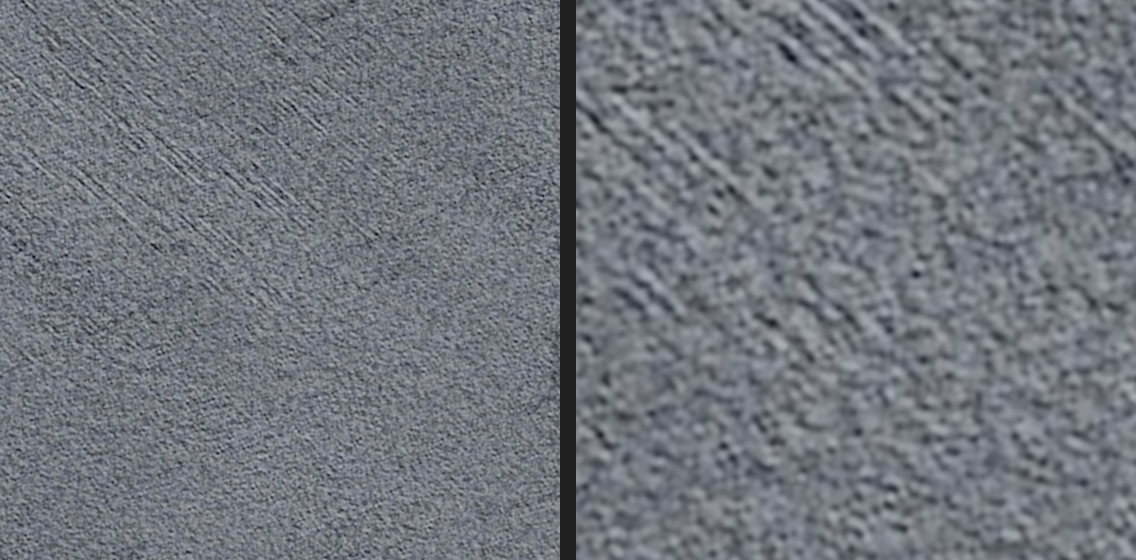
Left: the whole. Right: its middle third, enlarged.
A WebGL 1 fragment shader for this texture:

```glsl
precision highp float;
// Fine-grained blue-grey slate: crisp speckle and lit relief of value noise.
// Stretched noise adds thin diagonal streaks, strongest at the upper left,
// short rising strokes, and a few faint cracks along noise contours.
uniform vec2 u_resolution;

const vec3 SLATE = vec3(0.449, 0.469, 0.499);
const vec2 LIGHT_DIR = vec2(0.60, 0.80);
const float STREAK_ANGLE = -0.72;   // radians, falling to the right
const float STROKE_ANGLE = 0.46;    // radians, rising to the right
const vec2 SPECKLE_FREQ = vec2(205.0, 225.0);
const vec2 GRAIN_FREQ = vec2(165.0, 190.0);
const vec2 STROKE_FREQ = vec2(85.0, 195.0);
const vec2 STREAK_FREQ = vec2(26.0, 180.0);
const vec2 CRACK_FREQ = vec2(4.0, 15.0);
const float SPECKLE_GAIN = 0.20;
const float GRAIN_GAIN = 0.21;
const float STROKE_GAIN = 0.13;
const float STREAK_GAIN = 0.21;
const float CRACK_DEPTH = 0.09;
const float CRACK_WIDTH = 0.05;
const float TONE_GAIN = 0.04;
const float TINT_GAIN = 0.018;
const float PIT_SKEW = 0.9;         // deepens shadows, softens highlights
const vec2 STREAK_CENTER = vec2(0.27, 0.82);

float hash(vec2 p) {
  return fract(sin(dot(p, vec2(127.1, 311.7))) * 43758.5453);
}

float noise(vec2 p) {
  vec2 cell = floor(p);
  vec2 f = fract(p);
  f = f * f * (3.0 - 2.0 * f);
  float low = mix(hash(cell), hash(cell + vec2(1.0, 0.0)), f.x);
  float high = mix(hash(cell + vec2(0.0, 1.0)), hash(cell + vec2(1.0)), f.x);
  return mix(low, high, f.y);
}

// Coordinates whose x axis runs along the given angle.
vec2 alongAngle(vec2 p, float angle) {
  float c = cos(angle);
  float s = sin(angle);
  return vec2(c * p.x + s * p.y, c * p.y - s * p.x);
}

// Lit slope of a stretched noise height field.
float relief(vec2 p, float angle, vec2 freq, float seed) {
  vec2 stepToLight = LIGHT_DIR * 0.36 / freq.y;
  float near = noise(alongAngle(p + stepToLight, angle) * freq + seed);
  float far = noise(alongAngle(p - stepToLight, angle) * freq + seed);
  return far - near;
}

// Thin broken contour lines, 1 on a crack and 0 elsewhere.
float cracks(vec2 p) {
  vec2 q = alongAngle(p, STROKE_ANGLE);
  float wobble = 0.14 * (noise(p * 70.0) - 0.5);
  float level = abs(noise(q * CRACK_FREQ + 7.3) - 0.5 + wobble);
  float present = smoothstep(0.55, 0.8, noise(q * vec2(6.0, 9.0) + 31.0));
  return present * (1.0 - smoothstep(0.0, CRACK_WIDTH, level));
}

void main() {
  vec2 p = gl_FragCoord.xy / min(u_resolution.x, u_resolution.y);
  vec2 q = alongAngle(p, STREAK_ANGLE);

  // Patches vary the roughness and break the streaks into short groups.
  float patches = noise(q * vec2(3.0, 7.0) + 12.0);
  float groups = smoothstep(0.3, 0.8, noise(q * vec2(9.0, 38.0) + 91.0));
  float roughness = mix(0.85, 1.17, patches);
  float streakZone = 1.0 - smoothstep(0.12, 0.7, distance(p, STREAK_CENTER));
  float streakMask = mix(0.25, 1.0, streakZone) * mix(0.4, 1.5, groups);

  // Isotropic speckle, lit grain and short rising strokes.
  float shade = SPECKLE_GAIN
              * (noise(alongAngle(p, 0.9) * SPECKLE_FREQ + 29.0) - 0.5);
  shade += GRAIN_GAIN * relief(p, -0.3, GRAIN_FREQ, 5.0);
  shade += STROKE_GAIN * relief(p, STROKE_ANGLE, STROKE_FREQ, 83.0);
  shade *= roughness;

  // Diagonal streaks, cracks and slow tone.
  shade += STREAK_GAIN * streakMask
         * relief(p, STREAK_ANGLE, STREAK_FREQ, 41.0);
  shade -= CRACK_DEPTH * cracks(p);
  shade += TONE_GAIN * (noise(q * vec2(4.0, 9.0) + 67.0) - 0.5);
  shade -= PIT_SKEW * shade * shade;

  // Faint warm and cool flecks.
  float tint = TINT_GAIN * (noise(p * 60.0 + 19.0) - 0.5);
  vec3 color = SLATE + shade + tint * vec3(1.0, 0.0, -0.7);
  gl_FragColor = vec4(clamp(color, 0.0, 1.0), 1.0);
}
```
